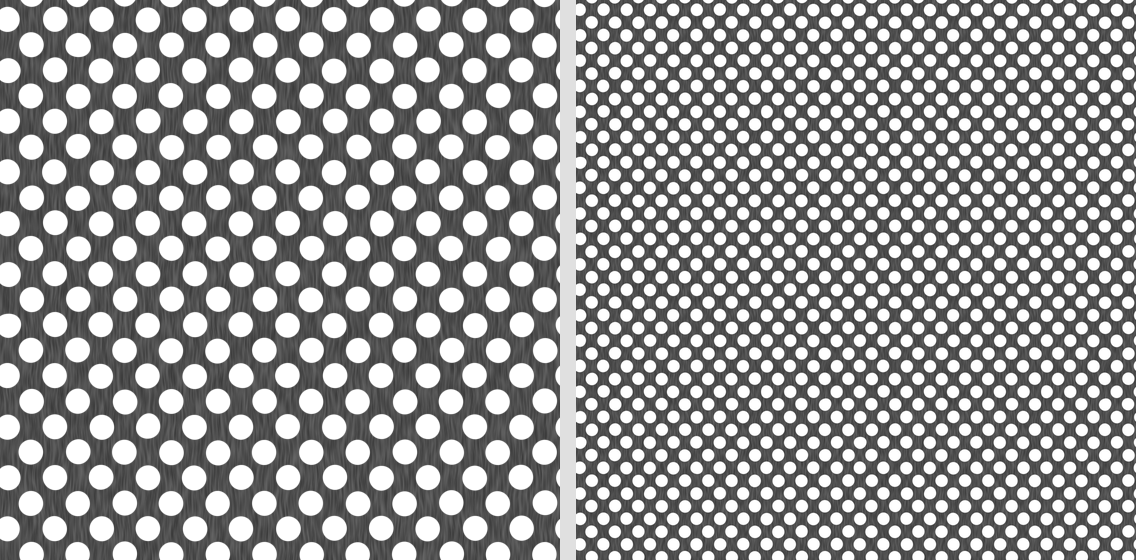
Left: one tile. Right: repeated 2 by 2.
A Shadertoy shader for this texture:

```glsl
// Staggered white polka dots, slightly hand-cut, on dark grey paper with vertical grain.
// Dots are wobbly circles on a jittered lattice; the grain combines stretched
// cellular noise and value noise. All cell indices wrap, so the square tiles.

const float TAU = 6.2831853;

const vec2  DOT_GRID   = vec2(12.0, 22.0);      // dots per row, rows (even)
const vec2  DOT_ORIGIN = vec2(0.0560, 0.0104);  // centre of the first dot
const float DOT_RADIUS = 0.0219;
const float DOT_STRETCH = 1.02;                 // height over width
const float DOT_JITTER = 0.0011;                // shift of centres
const float DOT_WOBBLE = 0.010;                 // usual outline deviation
const float DOT_MISCUT = 0.035;                 // deviation of rare bad cuts
const float MISCUT_SHARE = 0.04;

const vec2  STREAK_GRID = vec2(210.0, 26.0);    // dark grain strokes
const vec2  FIBRE_GRID  = vec2(380.0, 44.0);    // fine fibres
const float GRAIN_SWAY  = 0.0012;

const vec3 DOT_COLOR   = vec3(1.0);
const vec3 GRAIN_DARK  = vec3(0.225);
const vec3 GRAIN_LIGHT = vec3(0.395);

// Two random values in 0..1 for an integer cell
vec2 hash2(vec2 cell, uint seed) {
    uvec2 h = uvec2(cell) * uvec2(1597u, 3571u) + seed * 7919u;
    h = h * 1664525u + 1013904u;
    h.x += h.y * 1664525u;
    h.y += h.x * 1664525u;
    h ^= h >> 16u;
    h.x += h.y * 1664525u;
    h.y += h.x * 1664525u;
    h ^= h >> 16u;
    return vec2(h & 0xffffu) / 65535.0;
}

// Wrapping value noise
float valueNoise(vec2 p, vec2 period, uint seed) {
    vec2 cell = floor(p);
    vec2 f = smoothstep(0.0, 1.0, p - cell);
    vec2 lo = mod(cell, period);
    vec2 hi = mod(cell + 1.0, period);
    float bottom = mix(hash2(lo, seed).x, hash2(vec2(hi.x, lo.y), seed).x, f.x);
    float top = mix(hash2(vec2(lo.x, hi.y), seed).x, hash2(hi, seed).x, f.x);
    return mix(bottom, top, f.y);
}

// Wrapping cellular noise: distance to the nearest scattered point
float cellularNoise(vec2 p, vec2 period, uint seed) {
    vec2 cell = floor(p);
    float nearest = 2.0;
    for (int y = -1; y <= 1; y++)
    for (int x = -1; x <= 1; x++) {
        vec2 c = cell + vec2(x, y);
        vec2 point = c + hash2(mod(c, period), seed);
        nearest = min(nearest, length(p - point));
    }
    return nearest;
}

// Vertical paper grain
vec3 grainColor(vec2 uv) {
    float sway = sin(TAU * (7.0 * uv.y + 3.0 * uv.x)) + 0.6 * sin(TAU * (17.0 * uv.y - 5.0 * uv.x));
    vec2 p = uv + vec2(GRAIN_SWAY * sway, 0.0);
    float streak = smoothstep(0.05, 0.85, cellularNoise(p * STREAK_GRID, STREAK_GRID, 1u));
    float fibre = valueNoise(p * FIBRE_GRID, FIBRE_GRID, 2u);
    return mix(GRAIN_DARK, GRAIN_LIGHT, 0.45 * streak + 0.55 * fibre);
}

// Signed distance to the nearest dot
float dotDistance(vec2 uv) {
    vec2 p = uv - DOT_ORIGIN;
    float nearestRow = round(p.y * DOT_GRID.y);
    float dist = 1.0;
    for (int k = -1; k <= 1; k++) {
        float row = nearestRow + float(k);
        float stagger = 0.5 * mod(row, 2.0);
        float column = round(p.x * DOT_GRID.x - stagger);
        vec2 id = mod(vec2(column, row), DOT_GRID);

        // Centre and outline of this dot
        vec2 center = vec2(column + stagger, row) / DOT_GRID;
        center += DOT_JITTER * (2.0 * hash2(id, 3u) - 1.0);
        vec2 phase = TAU * hash2(id, 4u);
        vec2 cut = hash2(id, 5u);
        float wobble = cut.x < MISCUT_SHARE ? DOT_MISCUT : DOT_WOBBLE * cut.y;
        vec2 d = (p - center) / vec2(1.0, DOT_STRETCH);
        float angle = atan(d.y, d.x + 1e-7);
        float outline = sin(2.0 * angle + phase.x) + 0.7 * sin(3.0 * angle + phase.y);
        dist = min(dist, length(d) - DOT_RADIUS * (1.0 + wobble * outline));
    }
    return dist;
}

void mainImage(out vec4 fragColor, in vec2 fragCoord) {
    vec2 uv = fragCoord / iResolution.xy;
    float pixel = 1.0 / min(iResolution.x, iResolution.y);
    float coverage = 1.0 - smoothstep(-0.75 * pixel, 0.75 * pixel, dotDistance(uv));
    fragColor = vec4(mix(grainColor(uv), DOT_COLOR, coverage), 1.0);
}
```
